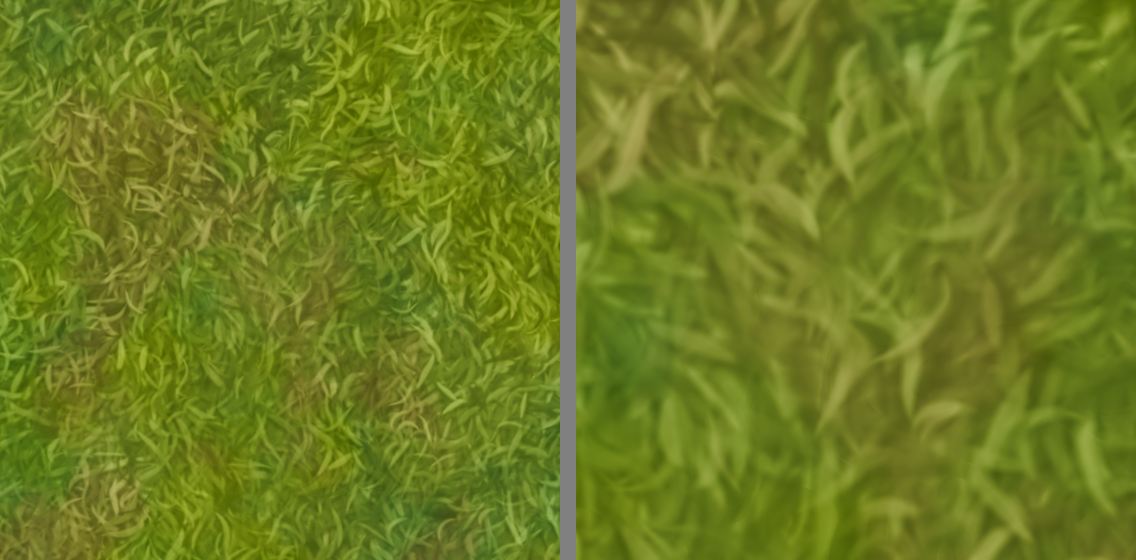
Left: the whole. Right: its middle third, enlarged.
This texture is drawn by a Shadertoy shader. Its source:

```glsl
// A worn lawn seen from above: layers of short, soft, curved grass blades
// scattered on jittered grids. Blades build up a light/dark tone, which is
// coloured by ramps that drift between fresh, cool, yellow and dry patches.

#define LAYERS 10
#define CELL_MIN 0.038
#define CELL_MAX 0.056
#define BLADE_WIDTH 0.0050
#define EDGE_SOFTNESS 0.0034
#define BLADE_OPACITY 0.78
#define SHADOW_STRENGTH 0.20
#define TONE_SPREAD 0.92
#define ANGLE_SPREAD 2.3
#define DRY_AMOUNT 0.80
#define GRAIN 0.13

vec3 hash3(vec2 cell, float seed) {
    vec3 h = fract(vec3(cell, seed + 3.7) * vec3(0.1031, 0.1030, 0.0973));
    h += dot(h, h.yxz + 33.33);
    return fract((h.xxy + h.yzz) * h.zyx);
}

float valueNoise(vec2 p, float seed) {
    vec2 i = floor(p), f = fract(p);
    f = f * f * (3.0 - 2.0 * f);
    float low = mix(hash3(i, seed).x, hash3(i + vec2(1, 0), seed).x, f.x);
    float high = mix(hash3(i + vec2(0, 1), seed).x, hash3(i + vec2(1, 1), seed).x, f.x);
    return mix(low, high, f.y);
}

float fbm(vec2 p, float seed) {
    float sum = 0.0, weight = 0.53;
    for (int i = 0; i < 4; i++) {
        sum += weight * valueNoise(p, seed + float(i));
        p = mat2(1.6, 1.2, -1.2, 1.6) * p + 5.3;
        weight *= 0.5;
    }
    return sum;
}

// Three-stop colour ramp from shade to highlight.
vec3 ramp(vec3 dark, vec3 middle, vec3 light, float t) {
    return t < 0.5 ? mix(dark, middle, t * 2.0) : mix(middle, light, t * 2.0 - 1.0);
}

// Blends one blade into state = (tone, dryness).
vec2 addBlade(vec2 state, vec2 p, float angle, float halfLength, float opacity, vec3 rnd) {
    float c = cos(angle), s = sin(angle);
    vec2 q = vec2(c * p.x + s * p.y, c * p.y - s * p.x);
    float along = q.x / halfLength;
    if (abs(along) > 1.0) return state;
    q.y -= (rnd.x - 0.5) * 0.75 * halfLength * (along * along - 0.33);
    float width = BLADE_WIDTH * (0.55 + 0.75 * rnd.y) * (1.0 - 0.75 * along * along);
    float ends = 1.0 - smoothstep(0.65, 1.0, abs(along));
    float body = ends * (1.0 - smoothstep(-EDGE_SOFTNESS, EDGE_SOFTNESS, abs(q.y) - width));
    // Soft shade beside the blade, then the blade with a lit side
    float shade = ends * (1.0 - smoothstep(0.0, 0.008, abs(q.y + 0.003 * sign(c)) - width));
    state.x *= 1.0 - SHADOW_STRENGTH * shade;
    float side = clamp(q.y * sign(c) / width, -1.0, 1.0);
    float tone = 0.57 + (rnd.z - 0.5) * TONE_SPREAD + 0.07 * side;
    return mix(state, vec2(tone, fract(rnd.z * 17.0 + rnd.x)), body * opacity);
}

void mainImage(out vec4 fragColor, in vec2 fragCoord) {
    vec2 uv = fragCoord / iResolution.y;

    // Slow fields: growth direction, crispness and patch colours
    float lean = 1.1 + (fbm(uv * 5.0, 11.0) - 0.5) * 4.0;
    float crispness = smoothstep(0.25, 0.65, fbm(uv * 4.5, 23.0));
    float opacity = BLADE_OPACITY * mix(0.62, 1.0, crispness);
    float dryPatch = smoothstep(0.50, 0.76, fbm(uv * 5.5 + 2.0, 37.0));
    float yellowPatch = smoothstep(0.46, 0.70, fbm(uv * 4.0 + 7.0, 51.0));
    float coolPatch = smoothstep(0.48, 0.72, fbm(uv * 4.0 + 4.0, 67.0));

    // Ground below the blades
    vec2 state = vec2(0.22 + 0.4 * fbm(uv * 28.0, 83.0), 0.5);

    // Scattered blades, layer over layer
    for (int layer = 0; layer < LAYERS; layer++) {
        float k = float(layer);
        float cellSize = mix(CELL_MIN, CELL_MAX, fract(k * 0.618));
        vec2 p = uv / cellSize + vec2(7.37, 4.71) * (k + 1.0);
        vec2 home = floor(p);
        for (int y = -1; y <= 1; y++)
        for (int x = -1; x <= 1; x++) {
            vec2 cell = home + vec2(x, y);
            vec3 place = hash3(cell, k * 7.0 + 101.0);
            vec3 look = hash3(cell, k * 7.0 + 211.0);
            vec2 offset = (p - cell - place.xy) * cellSize;
            float angle = lean + (place.z - 0.5) * ANGLE_SPREAD;
            float halfLength = cellSize * mix(0.5, 0.92, look.x);
            state = addBlade(state, offset, angle, halfLength, opacity, look);
        }
    }

    // Broad light variation and fine grain
    float tone = state.x + 0.24 * (fbm(uv * 9.0, 131.0) - 0.5);
    tone += GRAIN * (fbm(uv * 75.0, 149.0) - 0.5);
    tone = clamp(tone, 0.0, 1.0);

    // Colour the tone
    vec3 fresh = ramp(vec3(0.25, 0.33, 0.04), vec3(0.45, 0.535, 0.13), vec3(0.68, 0.74, 0.36), tone);
    vec3 dry = ramp(vec3(0.32, 0.27, 0.08), vec3(0.54, 0.49, 0.20), vec3(0.76, 0.70, 0.42), tone);
    fresh += yellowPatch * vec3(0.025, 0.015, -0.07);
    fresh += coolPatch * vec3(-0.07, -0.015, 0.045);
    float dryness = DRY_AMOUNT * dryPatch * (0.6 + 0.4 * state.y);
    dryness += 0.22 * smoothstep(0.55, 1.0, state.y) * (1.0 - dryPatch);
    fragColor = vec4(clamp(mix(fresh, dry, dryness), 0.0, 1.0), 1.0);
}
```
